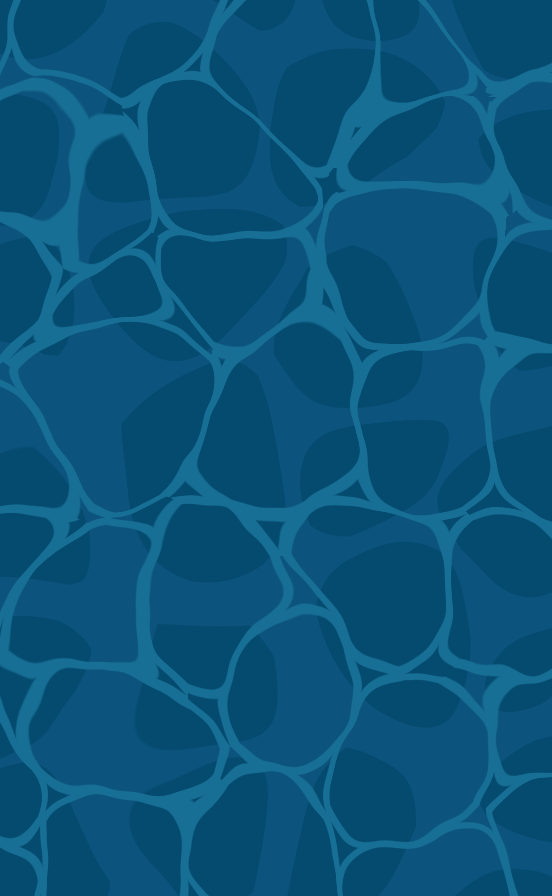
This texture is drawn by a WebGL 2 fragment shader. Its source:

```glsl
#version 300 es
precision highp float;
// Flat water caustics: a wobbling web of rounded cells with small gaps at
// its joints, over soft dark patches. Both layers come from the three nearest
// cell centres, blended smoothly; gradient noise bends the outlines.

uniform vec2 u_resolution;
out vec4 fragColor;

vec2 hash2(vec2 cell) {
  uvec2 h = uvec2(ivec2(cell) + 512) * uvec2(1597u, 3571u);
  uint n = (h.x ^ h.y) * 747796405u + 289133u;
  n = ((n >> 15u) ^ n) * 277803737u;
  n = (n >> 13u) ^ n;
  return vec2(n & 65535u, n >> 16u) / 65535.0;
}

float gradientNoise(vec2 p) {
  vec2 cell = floor(p), f = p - cell;
  vec2 u = f * f * f * (f * (f * 6.0 - 15.0) + 10.0);
  vec4 corner;
  for (int i = 0; i < 4; i++) {
    vec2 o = vec2(i & 1, i >> 1);
    float angle = 6.2832 * hash2(cell + o).x;
    corner[i] = dot(vec2(cos(angle), sin(angle)), f - o);
  }
  vec2 rows = mix(corner.xz, corner.yw, u.x);
  return mix(rows.x, rows.y, u.y);
}

vec2 noise2(vec2 p) {
  return vec2(gradientNoise(p), gradientNoise(p + vec2(37.3, 81.7)));
}

float smoothMin(float a, float b, float k) {
  float h = max(k - abs(a - b), 0.0) / k;
  return min(a, b) - 0.25 * h * h * k;
}

// x: rounded border distance, negative at joints; y: random value per joint
vec2 cellWeb(vec2 p, float jitter, float rounding) {
  vec2 base = floor(p);
  vec3 nearest = vec3(9.0), ids = vec3(0.0);
  for (int y = -2; y <= 2; y++) {
    for (int x = -2; x <= 2; x++) {
      vec2 cell = base + vec2(x, y);
      vec2 rnd = hash2(cell);
      float d = distance(p, cell + 0.5 + jitter * (rnd - 0.5));
      if (d < nearest.x) {
        nearest = vec3(d, nearest.xy);
        ids = vec3(rnd.x, ids.xy);
      } else if (d < nearest.y) {
        nearest = vec3(nearest.x, d, nearest.y);
        ids = vec3(ids.x, rnd.x, ids.y);
      } else if (d < nearest.z) {
        nearest.z = d;
        ids.z = rnd.x;
      }
    }
  }
  float border = smoothMin(nearest.y - nearest.x, nearest.z - nearest.x, rounding);
  return vec2(border, fract(dot(ids, vec3(7.0))));
}

void main() {
  vec2 p = gl_FragCoord.xy / u_resolution.y;
  float pixel = 1.0 / u_resolution.y;

  // Dark patches on lighter water, some of them merging
  vec2 q = p * 5.1 + vec2(13.4, 7.2);
  q += 0.35 * noise2(q * 0.9);
  float patchEdge = cellWeb(q, 0.75, 0.6).x - 0.13 - 0.3 * gradientNoise(q * 0.7 + 5.0);
  float patchBlur = 6.0 * pixel;
  vec3 color = mix(vec3(0.047, 0.33, 0.492), vec3(0.018, 0.29, 0.435),
                   smoothstep(-patchBlur, patchBlur, patchEdge));

  // Web of light, its strands swelling and thinning
  vec2 w = p * 6.3 + vec2(40.6, 61.3);
  w += 0.3 * noise2(w * 1.1) + 0.05 * noise2(w * 3.5);
  vec2 web = cellWeb(w, 0.85, 0.5);
  float strand = 0.046 + 0.03 * gradientNoise(w * 1.7);
  float webBlur = 8.0 * pixel;
  float light = 1.0 - smoothstep(-webBlur, webBlur, web.x - strand);

  // Gaps inside the joints, of varied size
  float gap = mix(-0.03, -0.11, web.y * web.y);
  light *= smoothstep(-webBlur, webBlur, web.x - gap);

  fragColor = vec4(mix(color, vec3(0.092, 0.437, 0.585), light), 1.0);
}
```
